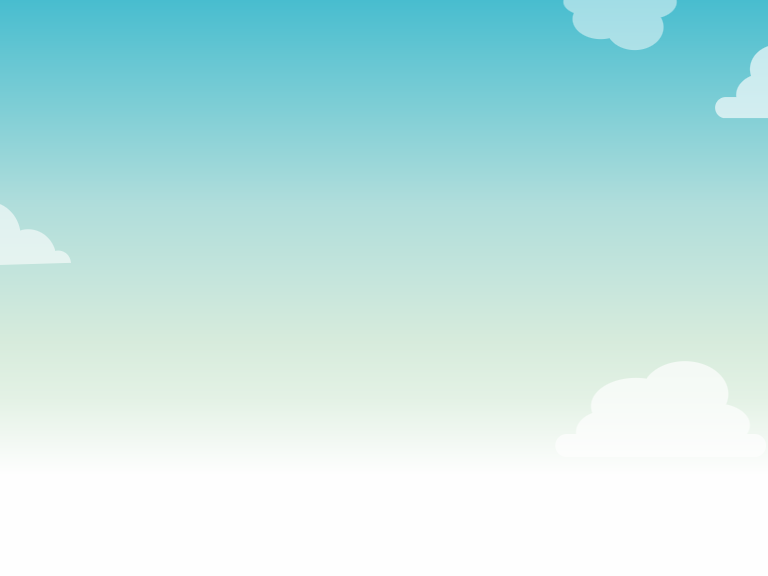
A Shadertoy shader for this background:

```glsl
// A calm sky that fades from turquoise through pale green to white, with four
// translucent clouds near its edges. The sky is a chain of linear blends; each
// cloud is a union of ellipses and a rounded bar, cut flat along its base.

// The canvas measures 133.3 by 100 units, with the origin at the lower left.
const vec2 CANVAS = vec2(400.0 / 3.0, 100.0);

const vec3 TURQUOISE = vec3(0.282, 0.741, 0.812);
const vec3 AQUA      = vec3(0.690, 0.868, 0.860);
const vec3 MINT      = vec3(0.840, 0.922, 0.862);
const vec3 PALE_MINT = vec3(0.890, 0.946, 0.897);
const vec3 WHITE     = vec3(0.996);

// Progress from 0 to 1 while the height falls from top to bottom.
float descent(float y, float top, float bottom) {
    return clamp((top - y) / (top - bottom), 0.0, 1.0);
}

vec3 skyColor(float y) {
    vec3 color = mix(TURQUOISE, AQUA, descent(y, 100.0, 64.4));
    color = mix(color, MINT, descent(y, 64.4, 41.0));
    color = mix(color, PALE_MINT, descent(y, 41.0, 31.0));
    return mix(color, WHITE, descent(y, 31.0, 17.5));
}

// Approximate signed distance to an ellipse, close to true near its edge.
float lobe(vec2 p, vec2 center, vec2 radii) {
    return (length((p - center) / radii) - 1.0) * min(radii.x, radii.y);
}

// Signed distance to a horizontal bar with round ends.
float roundBar(vec2 p, float left, float right, float y, float radius) {
    return length(p - vec2(clamp(p.x, left, right), y)) - radius;
}

// Keeps only the part of a shape above a base height.
float flatBase(float shape, float y, float base) {
    return max(shape, base - y);
}

float topCloud(vec2 p) {
    float d = lobe(p, vec2(107.6, 99.1), vec2(6.9, 4.3));
    d = min(d, lobe(p, vec2(102.1, 99.7), vec2(4.3, 2.4)));
    d = min(d, lobe(p, vec2(104.3, 96.7), vec2(4.9, 3.5)));
    d = min(d, lobe(p, vec2(110.2, 95.3), vec2(5.0, 4.0)));
    return min(d, lobe(p, vec2(112.8, 99.7), vec2(4.7, 3.0)));
}

float rightCloud(vec2 p) {
    float d = roundBar(p, 126.0, 140.0, 81.3, 1.85);
    d = min(d, lobe(p, vec2(132.8, 83.5), vec2(5.0, 3.8)));
    d = min(d, lobe(p, vec2(135.2, 88.0), vec2(5.0, 4.3)));
    return flatBase(d, p.y, 79.5);
}

float leftCloud(vec2 p) {
    float d = lobe(p, vec2(-2.1, 58.9), vec2(5.7, 6.1));
    d = min(d, lobe(p, vec2(4.9, 55.0), vec2(4.9, 5.2)));
    d = min(d, lobe(p, vec2(10.1, 54.3), vec2(2.2)));
    return flatBase(d, p.y, 54.0 + 0.03 * p.x);
}

float lowerCloud(vec2 p) {
    float d = roundBar(p, 98.4, 131.0, 22.65, 2.0);
    d = min(d, lobe(p, vec2(115.5, 26.2), vec2(10.0, 5.0)));
    d = min(d, lobe(p, vec2(105.6, 25.0), vec2(5.6, 3.8)));
    d = min(d, lobe(p, vec2(110.4, 29.5), vec2(7.8, 4.9)));
    d = min(d, lobe(p, vec2(118.9, 31.6), vec2(7.55, 5.7)));
    d = min(d, lobe(p, vec2(124.1, 26.2), vec2(6.1, 3.8)));
    return flatBase(d, p.y, 20.65);
}

// Lays a translucent white shape over a color, with a smooth edge.
vec3 veil(vec3 color, float shape, float opacity, float edgeWidth) {
    float coverage = clamp(0.5 - shape / edgeWidth, 0.0, 1.0);
    return mix(color, WHITE, coverage * opacity);
}

void mainImage(out vec4 fragColor, in vec2 fragCoord) {
    vec2 p = fragCoord / iResolution.xy * CANVAS;
    float edgeWidth = CANVAS.y / iResolution.y;

    vec3 color = skyColor(p.y);
    color = veil(color, topCloud(p), 0.49, edgeWidth);
    color = veil(color, rightCloud(p), 0.65, edgeWidth);
    color = veil(color, leftCloud(p), 0.60, edgeWidth);
    color = veil(color, lowerCloud(p), 0.70, edgeWidth);

    fragColor = vec4(color, 1.0);
}
```
